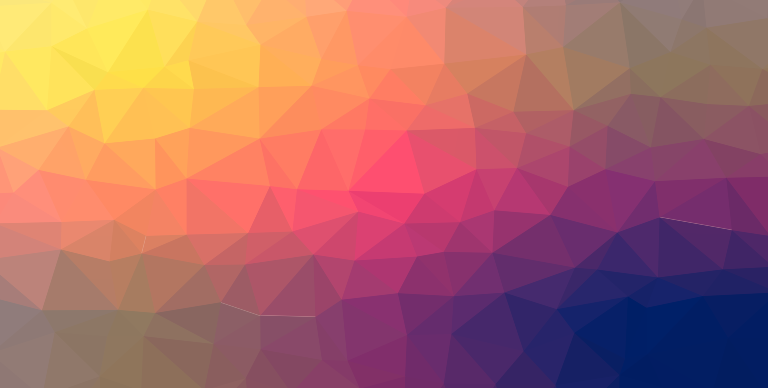
This background is drawn by a WebGL 1 fragment shader. Its source:

```glsl
precision highp float;
// Low-poly backdrop: a jittered grid of vertices, each cell cut into two flat
// triangles. Every triangle takes its colour at its centroid from the average
// of one five-stop ramp run left to right and the same ramp run top to bottom.

uniform vec2 u_resolution;

const vec2 GRID = vec2(7.6, 9.4); // cells per canvas height

vec2 hash2(vec2 p) {
  return fract(sin(vec2(dot(p, vec2(127.1, 311.7)), dot(p, vec2(269.5, 183.3)))) * 43758.55);
}

// Pale yellow, yellow, pink, navy, dark navy
vec3 ramp(float t) {
  vec3 c = mix(vec3(1.0, 0.92, 0.49), vec3(1.0, 0.89, 0.28), smoothstep(0.0, 0.19, t));
  c = mix(c, vec3(1.0, 0.26, 0.45), clamp((t - 0.19) / 0.31, 0.0, 1.0));
  c = mix(c, vec3(0.0, 0.125, 0.41), clamp((t - 0.5) / 0.31, 0.0, 1.0));
  return mix(c, vec3(0.01, 0.11, 0.37), smoothstep(0.81, 1.0, t));
}

vec3 gradientColor(vec2 p) {
  vec2 uv = clamp(p * vec2(u_resolution.y / u_resolution.x, 1.0), 0.0, 1.0);
  vec3 across = ramp(uv.x);
  vec3 down = ramp(1.0 - uv.y);
  // Opposite hues meet in a warm grey instead of an olive one
  float contrast = abs(across.g - down.g);
  return 0.5 * (across + down) + contrast * vec3(0.07, -0.055, 0.03);
}

vec2 vertex(vec2 cell) {
  return (cell + 0.36 * (2.0 * hash2(cell) - 1.0)) / GRID;
}

// Signed distance from p to the line through a and b
float edge(vec2 p, vec2 a, vec2 b) {
  vec2 d = b - a;
  vec2 q = p - a;
  return (d.x * q.y - d.y * q.x) / length(d);
}

// Adds a triangle's colour, weighted by its pixel coverage
void addTriangle(inout vec4 sum, vec2 p, vec2 a, vec2 b, vec2 c) {
  float pixel = 1.0 / u_resolution.y;
  float facing = sign(edge(c, a, b));
  vec3 d = facing * vec3(edge(p, a, b), edge(p, b, c), edge(p, c, a));
  float inside = min(d.x, min(d.y, d.z));
  float coverage = smoothstep(-0.5 * pixel, 0.5 * pixel, inside);

  vec2 center = (a + b + c) / 3.0;
  vec2 random = hash2(center * 37.0);
  vec3 color = gradientColor(center) * (0.975 + 0.05 * random.x);

  // A few triangles show a pale hairline seam
  float seam = step(0.97, random.y) * (1.0 - smoothstep(0.0, 0.003, abs(d.x)));
  color = mix(color, vec3(0.92, 0.78, 0.74), 0.4 * seam);
  sum += vec4(color, 1.0) * coverage;
}

void main() {
  vec2 p = gl_FragCoord.xy / u_resolution.y;
  vec2 home = floor(p * GRID);
  vec4 sum = vec4(gradientColor(p), 1.0) * 0.001;

  for (int j = -1; j <= 1; j++) {
    for (int i = -1; i <= 1; i++) {
      vec2 cell = home + vec2(float(i), float(j));
      vec2 a = vertex(cell);
      vec2 b = vertex(cell + vec2(1.0, 0.0));
      vec2 c = vertex(cell + vec2(1.0, 1.0));
      vec2 d = vertex(cell + vec2(0.0, 1.0));
      // Cut along the shorter diagonal
      if (distance(a, c) < distance(b, d)) {
        addTriangle(sum, p, a, b, c);
        addTriangle(sum, p, c, d, a);
      } else {
        addTriangle(sum, p, b, c, d);
        addTriangle(sum, p, d, a, b);
      }
    }
  }
  gl_FragColor = vec4(sum.rgb / sum.a, 1.0);
}
```
